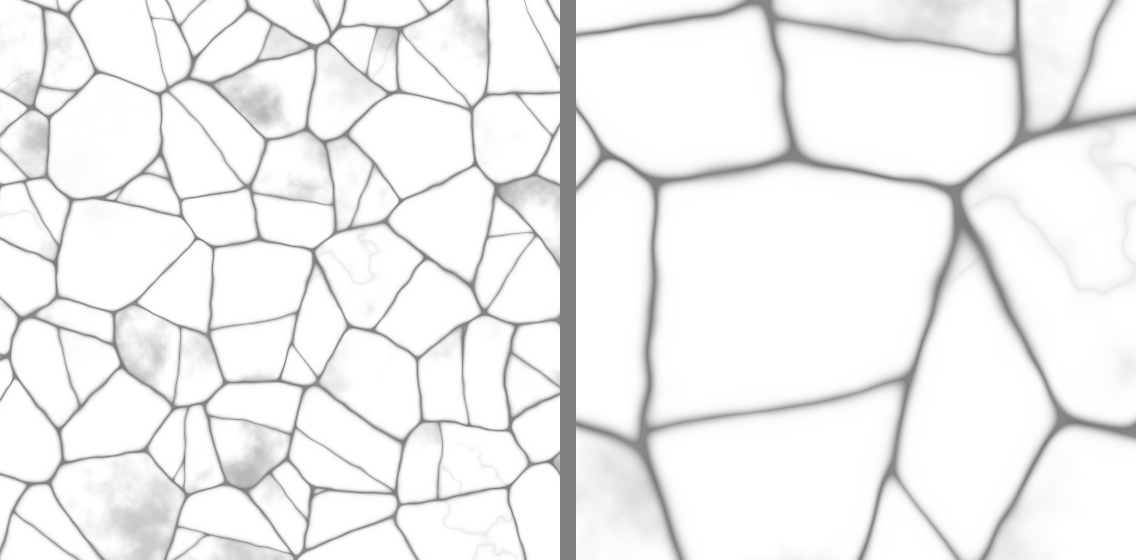
Left, the full canvas; right, a detail of the centre.
Write a WebGL 1 fragment shader that draws this texture.

```glsl
precision highp float;
// Cracked white stone: angular slabs parted by soft grey joints.
// A weighted Voronoi diagram makes the slabs, random straight cuts split
// some of them, and layered noise adds worn edges, veins and pale stains.

uniform vec2 u_resolution;

const float GRID = 7.0;

vec2 hash2(vec2 p) {
  vec3 q = fract(p.xyx * vec3(0.1031, 0.1030, 0.0973));
  q += dot(q, q.yzx + 33.33);
  return fract((q.xx + q.yz) * q.zy);
}

float noise(vec2 p) {
  vec2 i = floor(p), f = fract(p);
  f = f * f * (3.0 - 2.0 * f);
  float low = mix(hash2(i).x, hash2(i + vec2(1.0, 0.0)).x, f.x);
  float high = mix(hash2(i + vec2(0.0, 1.0)).x, hash2(i + 1.0).x, f.x);
  return mix(low, high, f.y);
}

float fbm(vec2 p) {
  float sum = 0.0, amp = 0.5;
  for (int i = 0; i < 5; i++) {
    sum += amp * noise(p);
    p = mat2(1.6, 1.2, -1.2, 1.6) * p + 7.3;
    amp *= 0.5;
  }
  return sum;
}

vec2 site(vec2 cell) {
  return cell + 0.04 + 0.92 * hash2(cell + 41.0);
}

// Squared distance to a site, reduced by a random weight to vary slab sizes
float power(vec2 p, vec2 cell) {
  vec2 r = p - site(cell);
  return dot(r, r) - 0.38 * hash2(cell + 87.0).x;
}

// Distance to a straight cut through a slab, r being relative to its site
float cutLine(vec2 r, vec2 rnd) {
  float angle = 6.2832 * rnd.x;
  return dot(r, vec2(cos(angle), sin(angle))) - 0.5 * (rnd.y - 0.5);
}

// Returns the joint distance in canvas units and the id of the slab
vec3 slabs(vec2 p) {
  vec2 base = floor(p), own = base;
  float nearest = 1e3;
  for (int y = -2; y <= 2; y++) {
    for (int x = -2; x <= 2; x++) {
      vec2 cell = base + vec2(x, y);
      float d = power(p, cell);
      if (d < nearest) { nearest = d; own = cell; }
    }
  }

  // Smooth minimum over all borders, which fills the corners of the joints
  vec2 centre = site(own);
  float sum = 0.0;
  for (int y = -2; y <= 2; y++) {
    for (int x = -2; x <= 2; x++) {
      vec2 cell = base + vec2(x, y);
      if (distance(cell, own) > 0.5) {
        float gap = 2.0 * distance(site(cell), centre);
        sum += exp(-42.0 * (power(p, cell) - nearest) / gap);
      }
    }
  }

  // Optional cuts: the second one stops at the first
  vec2 id = own, chance = hash2(own + 13.0), r = p - centre;
  if (chance.x < 0.55) {
    float first = cutLine(r, hash2(own + 29.0));
    sum += exp(-42.0 * (abs(first) + 0.006));
    id += 0.37 * step(0.0, first);
    if (chance.y < 0.4 && first > 0.0) {
      float second = cutLine(r, hash2(own + 59.0));
      sum += exp(-42.0 * (abs(second) + 0.009));
      id += 0.23 * step(0.0, second);
    }
  }
  return vec3(max(-log(sum + 1e-9) / 42.0, 0.0) / GRID, id);
}

void main() {
  vec2 uv = gl_FragCoord.xy / min(u_resolution.x, u_resolution.y);

  // Bend the joints gently and roughen their edges
  vec2 bend = vec2(noise(uv * 9.0), noise(uv * 9.0 + 50.0)) - 0.5;
  vec2 rough = vec2(noise(uv * 48.0 + 9.0), noise(uv * 48.0 + 80.0)) - 0.5;
  vec3 slab = slabs((uv + 0.022 * bend + 0.0035 * rough) * GRID + 3.0);
  vec2 character = hash2(slab.yz * 17.0 + 5.0);

  // Stains, faint veins and fine mottling on some of the slabs
  float cloud = fbm(uv * 8.0 + character * 30.0);
  float grain = fbm(uv * 38.0 + 20.0);
  float stain = smoothstep(0.46, 0.82, cloud + 0.25 * (grain - 0.5));
  float shade = 0.28 * stain * smoothstep(0.4, 0.95, character.x);
  float ridge = abs(fbm(uv * 5.0 + character.yx * 20.0) - 0.5);
  float vein = exp(-ridge * 110.0) * smoothstep(0.5, 0.7, noise(uv * 8.0 + 31.0));
  shade += 0.08 * vein * step(0.5, character.y);

  // Soft joint whose width swells and thins along its length
  float swell = 0.65 * noise(uv * 14.0 + 60.0) + 0.35 * noise(uv * 50.0);
  float width = mix(0.0012, 0.0042, swell);
  float joint = exp(-pow(slab.x / width, 1.4));
  float halo = 0.06 * exp(-slab.x / 0.005) * noise(uv * 25.0 + 15.0);

  float stone = 1.0 - shade - halo;
  float grout = 0.48 + 0.07 * noise(uv * 60.0 + 33.0);
  gl_FragColor = vec4(vec3(mix(stone, grout, joint)), 1.0);
}
```
